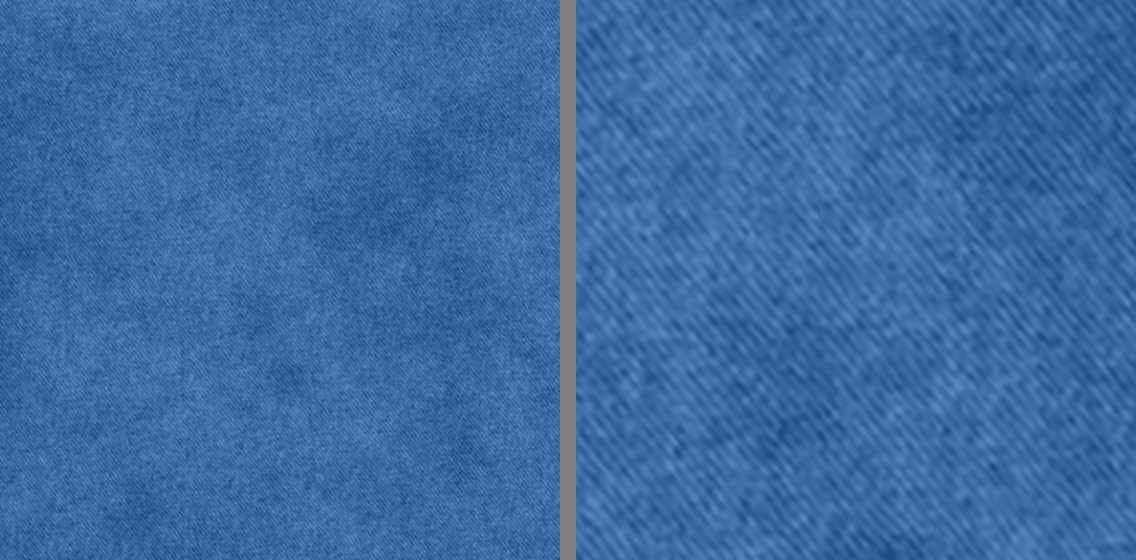
Left: the whole. Right: its middle third, enlarged.
Reproduce this texture procedurally as a WebGL 1 fragment shader.

```glsl
precision highp float;
// Washed blue denim: fine diagonal twill, thread grain and soft faded blotches.

uniform vec2 u_resolution;

#define DARK_BLUE vec3(0.115, 0.303, 0.523)
#define LIGHT_BLUE vec3(0.345, 0.527, 0.748)
#define RIBS 165.0          // twill ribs per canvas height
#define RIB_ANGLE 0.88      // downward slope of the ribs, in radians
#define RIB_DEPTH 0.125
#define BLOTCH_SCALE 6.0
#define BLOTCH_DEPTH 0.115
#define GRAIN_SCALE 215.0
#define GRAIN_DEPTH 0.25
#define THREAD_DEPTH 0.07
#define EDGE_SHADE 0.12

vec3 hash3(vec2 cell) {
  vec3 h = fract(cell.xyx * vec3(0.1031, 0.1030, 0.0973));
  h += dot(h, h.yxz + 33.33);
  return fract((h.xxy + h.yzz) * h.zyx);
}

// Cellular noise: each cell holds one soft spot, lighter or darker; mean 0.
float spots(vec2 p) {
  vec2 cell = floor(p);
  vec2 local = p - cell;
  float sum = 0.0;
  for (int y = -1; y <= 1; y++) {
    for (int x = -1; x <= 1; x++) {
      vec2 offset = vec2(float(x), float(y));
      vec3 h = hash3(cell + offset + 71.0);
      vec2 d = offset + h.xy - local;
      float falloff = max(0.0, 1.0 - dot(d, d));
      sum += (2.0 * h.z - 1.0) * falloff * falloff;
    }
  }
  return sum;
}

// Layered spots, each layer turned and finer than the last.
float blotches(vec2 p) {
  mat2 turn = mat2(0.8, 0.6, -0.6, 0.8);
  float sum = 0.0;
  float gain = 1.0;
  for (int i = 0; i < 5; i++) {
    sum += gain * spots(p);
    p = turn * p * 2.1 + 17.3;
    gain *= 0.75;
  }
  return sum;
}

// Diagonal ribs, slightly wavering and broken into short stitches.
float twill(vec2 p) {
  vec2 across = vec2(sin(RIB_ANGLE), cos(RIB_ANGLE));
  float waver = 1.0 * spots(p * 50.0);
  float stitch = 1.0 + 0.9 * spots(p * 130.0 + 9.0);
  float visible = smoothstep(2.0, 3.0, u_resolution.y / RIBS);
  return visible * stitch * sin(6.28318 * RIBS * dot(p, across) + waver);
}

// Uneven weft and warp threads, lying level and upright.
float threads(vec2 p) {
  return spots(p * vec2(45.0, 190.0) + 5.0) + spots(p * vec2(190.0, 45.0) + 83.0);
}

void main() {
  vec2 p = gl_FragCoord.xy / u_resolution.y;
  vec2 uv = gl_FragCoord.xy / u_resolution;

  // Faded dye
  float tone = 0.525 + BLOTCH_DEPTH * blotches(p * BLOTCH_SCALE);

  // Weave: ribs, threads and fibre grain
  tone += RIB_DEPTH * twill(p);
  tone += THREAD_DEPTH * threads(p);
  tone += GRAIN_DEPTH * spots(p * GRAIN_SCALE + 31.0);

  // Worn shade along the left and lower edges
  tone -= EDGE_SHADE * (exp(-uv.x * 22.0) + 0.5 * exp(-uv.y * 22.0));

  gl_FragColor = vec4(mix(DARK_BLUE, LIGHT_BLUE, clamp(tone, 0.0, 1.0)), 1.0);
}
```
